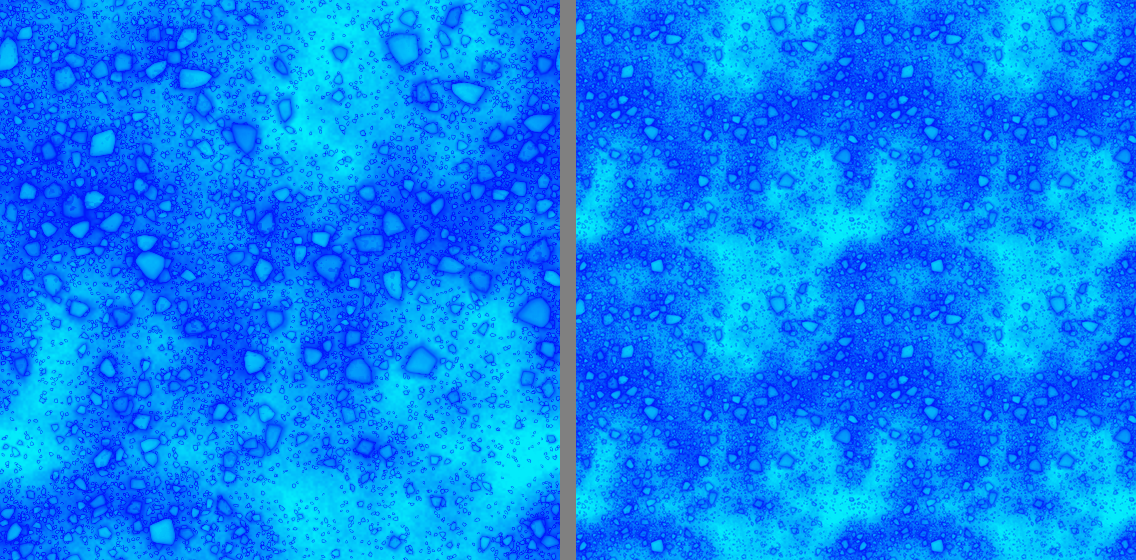
Left, the tile; right, the same tile 2 across and 2 down.
This texture map is drawn by a Shadertoy shader. Its source:

```glsl
// Stony ground as a blue relief map: pale sandy patches, dark hollows and faceted stones.
// Layers of scattered rounded polygons, from grit to boulders, are laid over wrapped
// noise. Every lattice repeats a whole number of times, so the canvas tiles.

const float TAU = 6.28318;
const int SIDES = 7;

// Three random values per lattice cell, wrapped after `count` cells.
vec3 hashCell(vec2 cell, float count, uint seed) {
    uvec3 v = uvec3(uvec2(mod(cell, count)), seed);
    v = v * 1664525u + 1013904223u;
    v.x += v.y * v.z; v.y += v.z * v.x; v.z += v.x * v.y;
    v ^= v >> 16u;
    v.x += v.y * v.z; v.y += v.z * v.x; v.z += v.x * v.y;
    return vec3(v >> 8u) / 16777216.0;
}

// Tileable value noise, 0 to 1.
float noise(vec2 uv, float count, uint seed) {
    vec2 p = uv * count, cell = floor(p), f = p - cell;
    f = f * f * f * (f * (f * 6.0 - 15.0) + 10.0);
    float a = hashCell(cell, count, seed).x;
    float b = hashCell(cell + vec2(1, 0), count, seed).x;
    float c = hashCell(cell + vec2(0, 1), count, seed).x;
    float d = hashCell(cell + vec2(1, 1), count, seed).x;
    return mix(mix(a, b, f.x), mix(c, d, f.x), f.y);
}

// Broad patches: 0 in stony hollows, 1 on smooth sand.
float terrain(vec2 uv) {
    float t = 0.52 * noise(uv, 5.0, 11u) + 0.3 * noise(uv, 10.0, 12u)
            + 0.18 * noise(uv, 21.0, 13u);
    return clamp(0.5 + 1.6 * (t - 0.5), 0.0, 1.0);
}

float smoothMax(float a, float b, float k) {
    float h = max(k - abs(a - b), 0.0) / k;
    return max(a, b) + 0.25 * k * h * h;
}

// Signed distance to an irregular, stretched polygon with rounded corners.
float stoneDistance(vec2 p, float radius, vec3 form) {
    float turn = TAU * form.y, c = cos(turn), s = sin(turn);
    p = mat2(c, s, -s, c) * p;
    p.y *= 1.0 + 0.7 * form.z;
    float d = -10.0;
    for (int i = 0; i < SIDES; i++) {
        float k = float(i);
        vec2 wobble = fract(form.xz * vec2(37.1, 53.7) + k * vec2(0.618, 0.377));
        float angle = TAU * (k + 0.8 * wobble.x) / float(SIDES);
        float side = dot(p, vec2(cos(angle), sin(angle))) - radius * mix(0.7, 1.0, wobble.y);
        d = smoothMax(d, side, 0.16 * radius);
    }
    return d;
}

// Lays one size of stones over `tone`; `lift` sets how far they stand out.
float scatter(float tone, float ground, float grain, vec2 uv, float count,
              float coverage, float lift, uint seed) {
    vec2 p = uv * count;
    float pixel = count / iResolution.y;
    for (int y = -1; y <= 1; y++)
    for (int x = -1; x <= 1; x++) {
        vec2 cell = floor(p) + vec2(x, y);
        vec3 place = hashCell(cell, count, seed);
        vec2 centre = cell + 0.1 + 0.8 * place.xy;
        vec2 q = p - centre;
        if (place.z > coverage || dot(q, q) > 1.1) continue;

        // Stones gather in the hollows.
        float hollow = 1.0 - smoothstep(0.25, 0.8, terrain(centre / count));
        if (place.z > coverage * mix(0.4 - 0.3 * lift, 1.0, hollow)) continue;

        vec3 form = hashCell(cell, count, seed + 50u);
        vec3 look = hashCell(cell, count, seed + 90u);
        float radius = mix(0.22, 0.46, form.x * form.x);
        float d = stoneDistance(q, radius, form);

        // Soft shade in the crevice around the stone.
        float shade = 1.0 - smoothstep(0.0, 0.34, d);
        tone *= 1.0 - (0.1 + 0.38 * lift) * shade * shade;

        // Bevelled, slightly tilted and pitted top.
        float bevel = smoothstep(0.0, 0.45 * radius, -d);
        vec2 slope = vec2(cos(TAU * look.y), sin(TAU * look.y));
        float top = mix(ground, mix(0.5, 0.84, look.x), lift);
        top += 0.08 * dot(q, slope) / radius - 0.17 * (1.0 - bevel);
        top -= 0.24 * lift * look.z * smoothstep(0.56, 0.74, grain);
        tone = mix(tone, top, smoothstep(0.5 * pixel, -0.5 * pixel, d) * 0.95);

        // Thin dark rim.
        float rim = 1.0 - smoothstep(0.0, max(0.05, 0.85 * pixel), abs(d));
        tone -= mix(0.25, 0.12, lift) * rim;
    }
    return tone;
}

void mainImage(out vec4 fragColor, in vec2 fragCoord) {
    vec2 uv = fragCoord / iResolution.xy;
    float grain = 0.55 * noise(uv, 110.0, 21u) + 0.45 * noise(uv, 230.0, 22u);
    float ground = mix(0.34, 0.93, terrain(uv)) + 0.1 * (grain - 0.5);

    // Grit, pebbles, stones, boulders.
    float tone = ground;
    tone = scatter(tone, ground, grain, uv, 112.0, 0.55, 0.15, 1u);
    tone = scatter(tone, ground, grain, uv, 78.0, 0.50, 0.25, 2u);
    tone = scatter(tone, ground, grain, uv, 44.0, 0.55, 0.50, 3u);
    tone = scatter(tone, ground, grain, uv, 25.0, 0.60, 0.70, 4u);
    tone = scatter(tone, ground, grain, uv, 13.0, 0.60, 0.90, 5u);

    tone = clamp(tone + 0.05 * (grain - 0.5), 0.1, 0.92);
    fragColor = vec4(0.016, tone, 0.98, 1.0);
}
```
